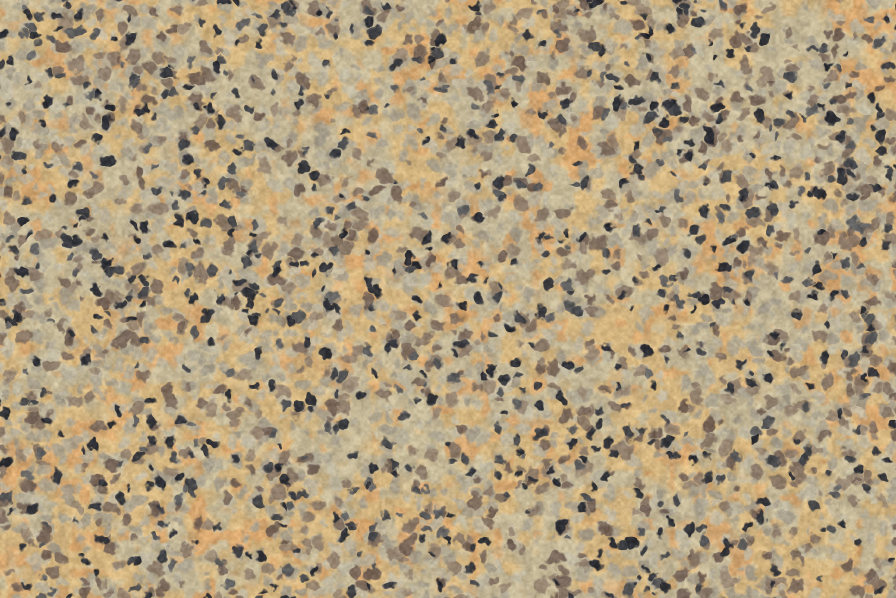
This texture is drawn by a WebGL 1 fragment shader. Its source:

```glsl
precision highp float;
uniform vec2 u_resolution;

vec3 hash3(vec2 p) {
  vec3 q = fract(p.xyx * vec3(0.1031, 0.1030, 0.0973));
  q += dot(q, q.yxz + 33.33);
  return fract((q.xxy + q.yzz) * q.zyx);
}

float noise(vec2 p) {
  vec2 cell = floor(p);
  vec2 f = fract(p);
  f = f * f * (3.0 - 2.0 * f);
  float low = mix(hash3(cell).x, hash3(cell + vec2(1.0, 0.0)).x, f.x);
  float high = mix(hash3(cell + vec2(0.0, 1.0)).x, hash3(cell + 1.0).x, f.x);
  return mix(low, high, f.y);
}

// Scattered, clustered crystals: x is coverage, y is a random tone per crystal
vec2 crystals(vec2 p, float share, float softness, float seed) {
  vec2 cell = floor(p);
  vec2 nearest = vec2(0.0, 0.5);
  for (int j = -1; j <= 1; j++) {
    for (int i = -1; i <= 1; i++) {
      vec2 id = cell + vec2(float(i), float(j));
      vec3 place = hash3(id + seed);
      vec3 shape = hash3(id + seed + 71.7);
      float density = share * (0.35 + 1.3 * noise(id * 0.3 + seed));
      float angle = 6.2832 * shape.x;
      vec2 axis = vec2(cos(angle), sin(angle));
      vec2 d = p - id - place.xy;
      d = vec2(dot(d, axis) * 0.82, dot(d, vec2(-axis.y, axis.x)) * 1.2);
      float radius = mix(0.22, 0.58, shape.y);
      float cover = 1.0 - smoothstep(radius - softness, radius + softness, length(d));
      cover *= step(place.z, density);
      if (cover > nearest.x) nearest = vec2(cover, shape.z);
    }
  }
  return nearest;
}

void main() {
  vec2 p = gl_FragCoord.xy / u_resolution.y;

  // Ragged grain outlines
  vec2 warp = vec2(noise(p * 95.0), noise(p * 95.0 + 37.0)) - 0.5;
  warp += 0.5 * (vec2(noise(p * 190.0 + 11.0), noise(p * 190.0 + 53.0)) - 0.5);
  vec2 q = p + 0.009 * warp;
  float fleck = noise(p * 170.0 + 19.0) - 0.5;

  // Feldspar ground: cream, gold and orange patches
  float patches = 0.6 * noise(q * 40.0 + 5.0) + 0.4 * noise(q * 13.0 + 23.0);
  float rust = 0.7 * noise(q * 48.0 + 61.0) + 0.3 * noise(q * 9.0 + 83.0);
  vec3 color = mix(vec3(0.78, 0.73, 0.60), vec3(0.84, 0.72, 0.51), smoothstep(0.38, 0.58, patches));
  color = mix(color, vec3(0.85, 0.65, 0.43), 0.85 * smoothstep(0.57, 0.78, rust));
  color *= 0.91 + 0.14 * noise(q * 75.0 + 41.0);

  // Translucent grey quartz
  vec2 quartz = crystals(q * 48.0, 0.52, 0.17, 13.0);
  vec3 quartzColor = mix(vec3(0.61, 0.58, 0.52), vec3(0.77, 0.74, 0.65), quartz.y);
  color = mix(color, quartzColor, 0.85 * quartz.x);

  // Smoky brown grains
  vec2 smoky = crystals(q * 46.0, 0.30, 0.12, 129.0);
  vec3 smokyColor = mix(vec3(0.42, 0.35, 0.31), vec3(0.61, 0.54, 0.46), smoky.y);
  color = mix(color, smokyColor, 0.92 * smoky.x);

  // Small blue-black mica
  vec2 mica = crystals(q * 58.0, 0.17, 0.13, 311.0);
  vec3 micaColor = mix(vec3(0.15, 0.16, 0.19), vec3(0.40, 0.40, 0.40), mica.y * mica.y);
  color = mix(color, micaColor, 0.95 * mica.x);

  // Fine mineral mottling
  color += 0.09 * fleck + 0.05 * (noise(p * 330.0) - 0.5);
  gl_FragColor = vec4(clamp(color, 0.0, 1.0), 1.0);
}
```
